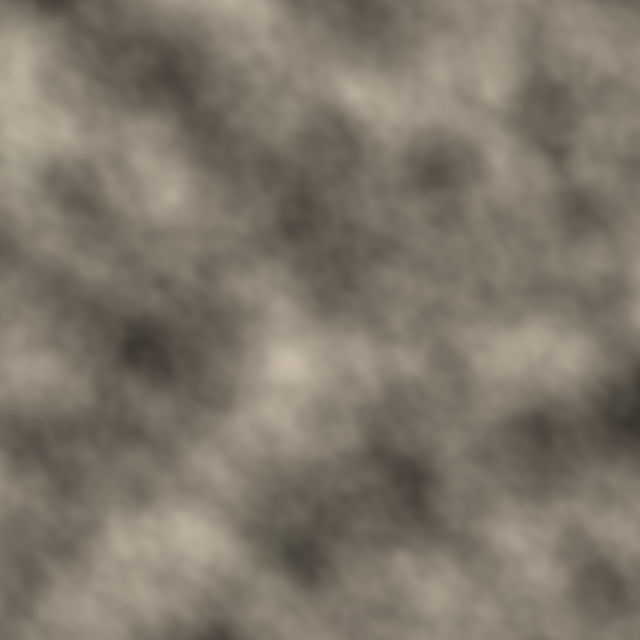
A Shadertoy shader for this texture:

```glsl
// Soft, cloudy mottling in warm grey-brown, like blurred weathered stone.

// Sine-free hash: lattice cell to a slope with parts in -1..1
vec2 slope(vec2 cell) {
    vec3 p = fract(cell.xyx * vec3(0.1031, 0.1030, 0.0973));
    p += dot(p, p.yzx + 33.33);
    return 2.0 * fract((p.xx + p.yz) * p.zy) - 1.0;
}

// Contribution of one lattice corner
float corner(vec2 cell, vec2 f, vec2 offset) {
    return dot(slope(cell + offset), f - offset);
}

// Gradient noise: rounded blobs centred on zero
float gradientNoise(vec2 p) {
    vec2 cell = floor(p);
    vec2 f = fract(p);
    vec2 blend = f * f * (3.0 - 2.0 * f);
    float bottom = mix(corner(cell, f, vec2(0, 0)), corner(cell, f, vec2(1, 0)), blend.x);
    float top = mix(corner(cell, f, vec2(0, 1)), corner(cell, f, vec2(1, 1)), blend.x);
    return mix(bottom, top, blend.y);
}

// Dominant large blobs, roughened by weaker octaves that turn and halve
float cloud(vec2 p) {
    float sum = gradientNoise(p), strength = 0.38;
    for (int octave = 0; octave < 3; octave++) {
        p = mat2(1.6, 1.2, -1.2, 1.6) * p + vec2(17.3, 9.7);
        sum += strength * gradientNoise(p);
        strength *= 0.52;
    }
    return sum;
}

void mainImage(out vec4 fragColor, in vec2 fragCoord) {
    vec2 uv = fragCoord / iResolution.y;

    // Patches slightly drawn out towards the lower right
    vec2 slanted = vec2(uv.x - uv.y, uv.x + uv.y) * vec2(0.64, 0.78);
    float tone = 0.49 + 1.64 * cloud(slanted * 5.5 + vec2(41.2, 23.6));
    vec3 shadow = vec3(0.35, 0.325, 0.29);
    vec3 highlight = vec3(0.635, 0.595, 0.535);
    vec3 color = mix(shadow, highlight, tone);

    // Very faint drift between rosy and olive
    float tint = gradientNoise(uv * 8.0 + vec2(83.1, 57.4));
    color += tint * vec3(0.008, -0.005, 0.003);

    fragColor = vec4(clamp(color, 0.0, 1.0), 1.0);
}
```
